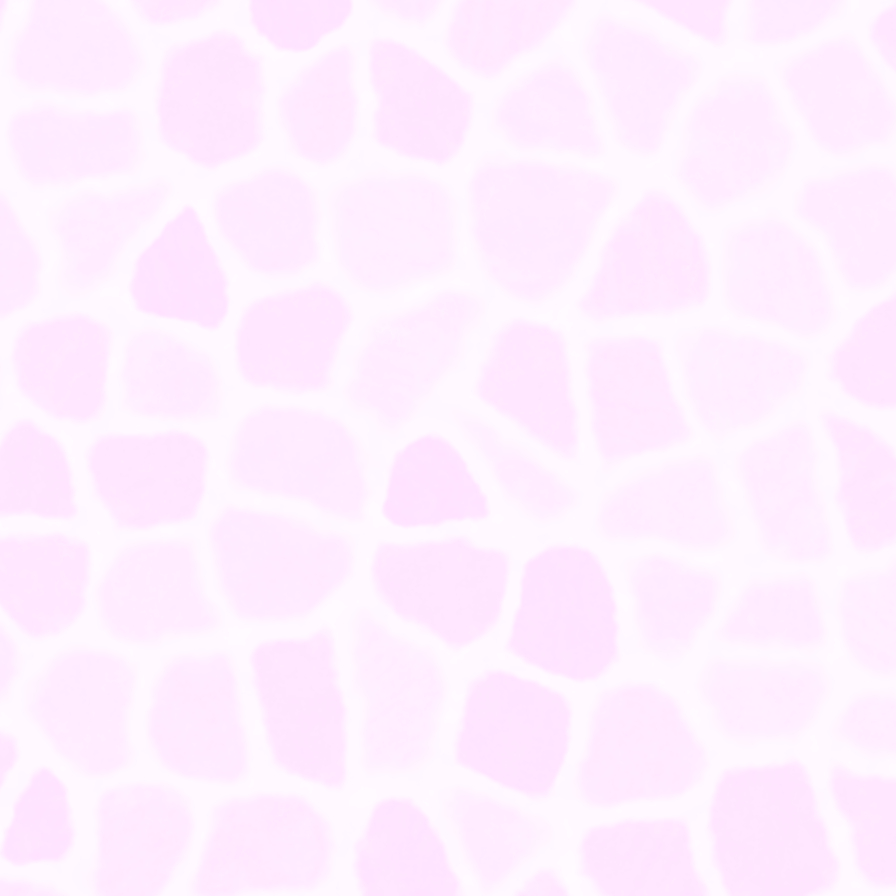
A Shadertoy shader for this texture:

```glsl
// Pale pink irregular paving stones with soft, near-white joints.

const float STONES_ACROSS = 7.6;
const float JITTER = 0.86;
const float JOINT_HALF_WIDTH = 0.085;   // in stone units
const float CORNER_SHARPNESS = 15.0;
const float WARP = 0.13;
const float GRAIN = 0.010;
const float STREAKS = 0.011;
const float WEAR = 0.030;
const vec3 DEEP_STONE = vec3(1.0, 0.892, 1.0);
const vec3 PALE_STONE = vec3(1.0, 0.936, 1.0);
const vec3 JOINT = vec3(1.0, 0.974, 1.0);

vec2 hash2(vec2 p) {
    vec3 q = fract(p.xyx * vec3(0.1031, 0.1030, 0.0973));
    q += dot(q, q.yzx + 33.33);
    return fract((q.xx + q.yz) * q.zy);
}

float gradientAt(vec2 corner, vec2 offset) {
    float angle = 6.2832 * hash2(corner + 71.0).x;
    return dot(vec2(cos(angle), sin(angle)), offset);
}

// Gradient noise, roughly -0.7 to 0.7
float noise(vec2 p) {
    vec2 i = floor(p), f = fract(p);
    vec2 u = f * f * f * (f * (f * 6.0 - 15.0) + 10.0);
    vec2 e = vec2(0.0, 1.0);
    return mix(mix(gradientAt(i, f), gradientAt(i + e.yx, f - e.yx), u.x),
               mix(gradientAt(i + e.xy, f - e.xy), gradientAt(i + e.yy, f - e.yy), u.x), u.y);
}

float fbm(vec2 p) {
    float sum = 0.0, amplitude = 1.0;
    for (int i = 0; i < 4; i++) {
        sum += amplitude * noise(p);
        p = mat2(1.6, 1.2, -1.2, 1.6) * p + 17.3;
        amplitude *= 0.5;
    }
    return sum;
}

vec2 stoneCentre(vec2 cell) {
    return cell + 0.5 + JITTER * (hash2(cell) - 0.5);
}

// Distance to the rounded cell border; also returns the nearest cell
float stoneBorder(vec2 p, out vec2 nearest) {
    vec2 base = floor(p);
    float best = 1e3;
    for (int y = -2; y <= 2; y++)
    for (int x = -2; x <= 2; x++) {
        vec2 cell = base + vec2(x, y);
        float d = distance(p, stoneCentre(cell));
        if (d < best) { best = d; nearest = cell; }
    }
    vec2 a = stoneCentre(nearest);
    float sum = 0.0;
    for (int y = -2; y <= 2; y++)
    for (int x = -2; x <= 2; x++) {
        if (x == 0 && y == 0) continue;
        vec2 b = stoneCentre(nearest + vec2(x, y));
        float edge = dot(0.5 * (a + b) - p, normalize(b - a));
        sum += exp(-CORNER_SHARPNESS * edge);
    }
    return -log(sum) / CORNER_SHARPNESS;
}

void mainImage(out vec4 fragColor, in vec2 fragCoord) {
    vec2 p = STONES_ACROSS * fragCoord / iResolution.y + 23.0;

    // Wobbly outlines
    vec2 warped = p + WARP * vec2(noise(p * 1.7), noise(p * 1.7 + 40.0));
    warped += 0.035 * vec2(noise(p * 6.0), noise(p * 6.0 + 90.0));
    vec2 cell;
    float border = stoneBorder(warped, cell);
    vec2 traits = hash2(cell + 131.0);
    vec2 character = hash2(cell + 277.0);

    // Joint width and edge softness differ from place to place
    float joint = JOINT_HALF_WIDTH + 0.035 * noise(p * 2.3 + 9.0) + 0.018 * noise(p * 13.0);
    float softness = mix(0.035, 0.09, traits.x);
    float stone = smoothstep(joint - softness, joint + softness, border);

    // Flat tint per stone, with cloudy mottling
    float mottle = fbm(p * 3.2 + traits * 30.0);
    float paleness = clamp(traits.x + 0.15 * mottle, 0.0, 1.0);
    vec3 color = mix(DEEP_STONE, PALE_STONE, paleness);

    // Faint directional streaks on some stones
    float angle = 3.1416 * traits.y;
    vec2 along = vec2(cos(angle), sin(angle));
    vec2 streakUv = vec2(dot(p, along) * 2.0, dot(p, vec2(-along.y, along.x)) * 12.0);
    color.g += STREAKS * character.x * noise(streakUv + 0.6 * mottle);

    // Pale scuffs, stronger near the rim
    float vein = 1.0 - smoothstep(0.0, 0.12, abs(fbm(p * 4.5 + 55.0)));
    float patch_ = smoothstep(0.05, 0.6, fbm(p * 2.6 + 12.0));
    float rim = 1.0 - smoothstep(joint, joint + 0.28, border);
    color.g += WEAR * character.y * (0.35 * vein * patch_ + 0.6 * rim * smoothstep(-0.1, 0.6, mottle));

    // Fine grain
    color.g += GRAIN * stone * (0.6 * noise(p * 13.0 + 3.0) + 0.5 * noise(p * 26.0));

    vec3 jointColor = JOINT;
    jointColor.g += 0.012 * fbm(p * 3.0 + 80.0);
    fragColor = vec4(clamp(mix(jointColor, color, stone), 0.0, 1.0), 1.0);
}
```
